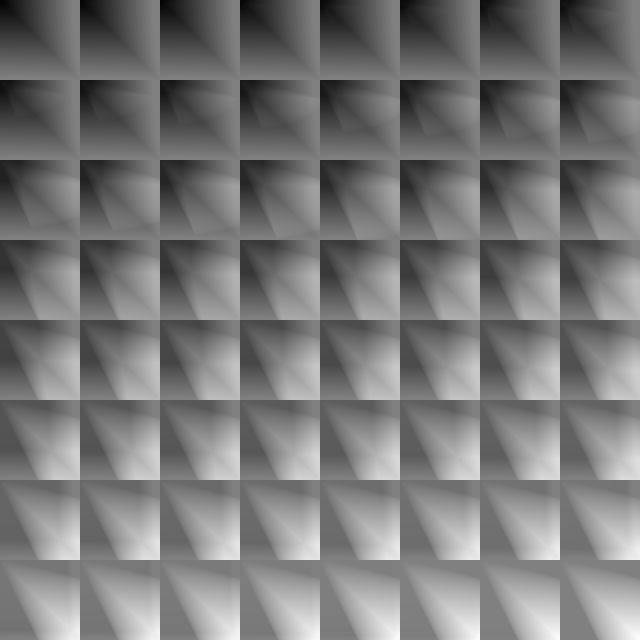
Write a WebGL 2 fragment shader that draws this pattern.

```glsl
#version 300 es
precision highp float;
// Draws an 8 by 8 sheet of grey colour-cube slices: lightness after a wide-to-standard gamut conversion.

uniform vec2 u_resolution;
out vec4 fragColor;

vec3 decodeGamma(vec3 c) {
  return mix(c / 12.92, pow((c + 0.055) / 1.055, vec3(2.4)), step(0.04045, c));
}

vec3 encodeGamma(vec3 c) {
  return mix(c * 12.92, 1.055 * pow(c, vec3(1.0 / 2.4)) - 0.055, step(0.0031308, c));
}

// Clipping to the smaller gamut makes the creases that fan out from each corner
vec3 wideToStandard(vec3 wide) {
  mat3 gamut = mat3(1.2249, -0.0420, -0.0196,
                    -0.2247, 1.0420, -0.0786,
                    0.0, 0.0, 1.0979);
  return encodeGamma(clamp(gamut * decodeGamma(wide), 0.0, 1.0));
}

float lightness(vec3 c) {
  return 0.5 * (max(c.r, max(c.g, c.b)) + min(c.r, min(c.g, c.b)));
}

float sliceSheet(vec2 uv) {
  // Slices run left to right, then down; each one is a step in blue
  vec2 grid = vec2(uv.x, 1.0 - uv.y) * 8.0;
  vec2 tile = floor(grid);
  float blue = (tile.x + 8.0 * tile.y) / 63.0;

  // Red grows to the right and green downwards, with 64 levels to a side
  vec2 redGreen = clamp((fract(grid) * 64.0 - 0.5) / 63.0, 0.0, 1.0);
  return lightness(wideToStandard(vec3(redGreen, blue)));
}

void main() {
  // Average 2 by 2 samples to smooth the tile edges
  float grey = 0.0;
  for (int i = 0; i < 4; i++) {
    vec2 offset = vec2(i % 2, i / 2) * 0.5 - 0.25;
    grey += 0.25 * sliceSheet((gl_FragCoord.xy + offset) / u_resolution);
  }
  fragColor = vec4(vec3(grey), 1.0);
}
```
